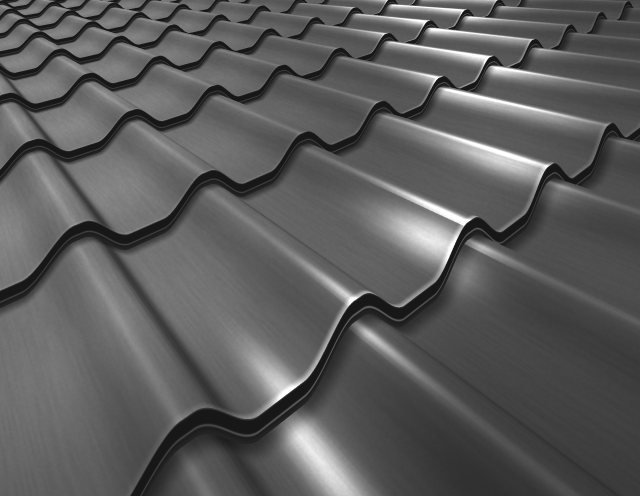
Give the GLSL for this texture, as a WebGL 2 fragment shader.

```glsl
#version 300 es
precision highp float;
uniform vec2 u_resolution;
out vec4 fragColor;

const float WAVE_DEPTH = 0.107;
const float STEP_DEPTH = 0.054;
const int MARCH_STEPS = 40;
const int SAMPLES = 3;

float hash(vec2 p) {
  p = fract(p * vec2(0.1031, 0.1137));
  p += dot(p, p.yx + 33.33);
  return fract((p.x + p.y) * p.x * 41.7);
}

float noise(vec2 p) {
  vec2 i = floor(p), f = fract(p);
  f = f * f * (3.0 - 2.0 * f);
  return mix(mix(hash(i), hash(i + vec2(1, 0)), f.x),
             mix(hash(i + vec2(0, 1)), hash(i + vec2(1, 1)), f.x), f.y);
}

float bell(float x, float width) {
  x /= width;
  return exp(-x * x);
}

// Signed distance to the nearest repeat of a center, period one
float wrapped(float x, float center) {
  return fract(x - center + 0.5) - 0.5;
}

float waveDrop(float u) {
  return WAVE_DEPTH * smoothstep(0.03, 0.37, abs(wrapped(u, -0.03)));
}

float roofDrop(vec2 tile) {
  return waveDrop(tile.x) + STEP_DEPTH * fract(tile.y);
}

// Perspective: column and row seen at a screen point for a given drop
vec2 tileAt(vec2 p, float drop) {
  vec2 a = vec2(0.4115 - 0.26 * p.x, -0.0872 - 0.65 * p.x);
  vec2 b = vec2(0.0811 + 0.26 * p.y, 0.0929 + 0.65 * p.y);
  vec2 c = vec2(p.x - 0.302, 0.831 + drop - p.y);
  return vec2(c.x * b.y - a.y * c.y, a.x * c.y - b.x * c.x) / (a.x * b.y - a.y * b.x);
}

// Broad diagonal zone where the sky is mirrored
float glowZone(vec2 p) {
  float center = 0.77 - 0.26 * smoothstep(0.25, 0.77, p.y) - 0.1 * smoothstep(0.2, 0.0, p.y);
  return bell(p.x - center, 0.13);
}

float sheetShade(vec2 p, vec2 tile) {
  float along = fract(tile.y);
  float leftSide = 1.0 - smoothstep(0.1, 0.75, p.x);
  float column = max(floor(tile.x + 0.1), 0.0);
  float glow = glowZone(p);

  // Satin base with shaded flanks
  float shade = mix(0.31, 0.47, leftSide) * (1.0 - 0.28 * smoothstep(0.45, 1.1, p.y));
  shade *= 1.0 + 0.12 * bell(along - 0.45, 0.3) * leftSide;
  shade *= 1.0 - mix(0.2, 0.55, leftSide) * bell(wrapped(tile.x, 0.15), 0.075);
  shade *= 1.0 - 0.17 * bell(wrapped(tile.x, -0.2), 0.09);

  // Pressed grooves beside the crest
  float groove = sin(wrapped(tile.x, 0.13) * 190.0);
  shade *= 1.0 + 0.035 * groove * bell(wrapped(tile.x, 0.13), 0.06);

  // Narrow crest glints and a wider reflection that drifts between columns
  float ridge = bell(wrapped(tile.x, -0.06), 0.03);
  float pan = bell(wrapped(tile.x, 0.9 - 0.41 * exp(-1.2 * column)), 0.085);
  shade += ridge * (0.08 + 0.4 * glow);
  shade += pan * 0.62 * glow * (0.6 + 0.4 * bell(wrapped(tile.y, 0.0), 0.3));
  shade += 0.05 * glow;

  // Brushed grain, contact shadow and rolled rim
  shade *= 0.97 + 0.06 * noise(tile * vec2(90.0, 9.0));
  shade *= 0.98 + 0.04 * noise(p * vec2(330.0, 255.0));
  shade *= 1.0 - 0.45 * smoothstep(0.93, 1.0, along);
  shade += (0.06 + 0.3 * glow) * smoothstep(0.025, 0.0, along);
  return shade;
}

float lipShade(float depth, float glow) {
  float seam = bell(depth - 0.66, 0.05);
  float rim = smoothstep(0.09, 0.0, depth);
  return 0.09 + 0.05 * smoothstep(0.6, 1.0, depth) + (0.17 + 0.15 * glow) * seam + 0.15 * rim;
}

float roofShade(vec2 p) {
  float above = -0.004, below = above;
  float stride = (WAVE_DEPTH + STEP_DEPTH + 0.008) / float(MARCH_STEPS);
  for (int i = 0; i < MARCH_STEPS; i++) {
    below = above + stride;
    if (below >= roofDrop(tileAt(p, below))) break;
    above = below;
  }
  for (int i = 0; i < 8; i++) {
    float middle = 0.5 * (above + below);
    if (middle >= roofDrop(tileAt(p, middle))) below = middle;
    else above = middle;
  }
  vec2 tile = tileAt(p, below);
  bool onLip = floor(tile.y) != floor(tileAt(p, above).y);
  float depth = (below - waveDrop(tile.x)) / STEP_DEPTH;
  return onLip ? lipShade(depth, glowZone(p)) : sheetShade(p, tile);
}

void main() {
  float total = 0.0;
  for (int i = 0; i < SAMPLES * SAMPLES; i++) {
    vec2 offset = (vec2(i % SAMPLES, i / SAMPLES) + 0.5) / float(SAMPLES) - 0.5;
    vec2 p = (gl_FragCoord.xy + offset) / u_resolution;
    total += min(roofShade(vec2(p.x, 1.0 - p.y)), 1.0);
  }
  fragColor = vec4(vec3(total / float(SAMPLES * SAMPLES)), 1.0);
}
```
